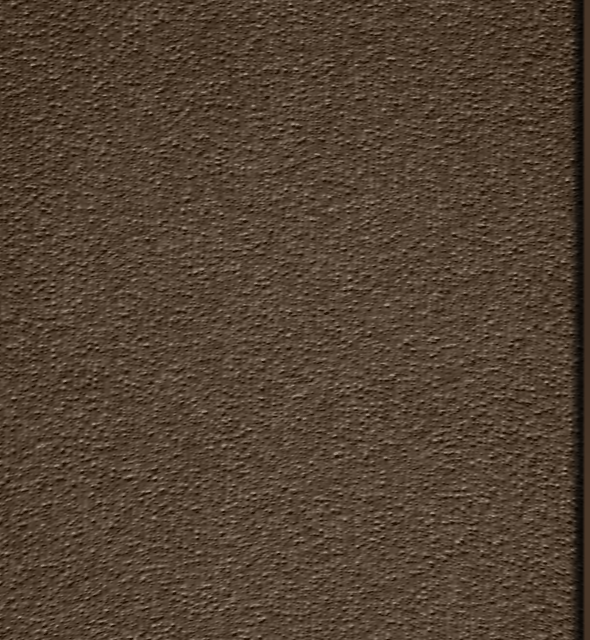
Give the GLSL for this texture, as a WebGL 2 fragment shader.

```glsl
#version 300 es
precision highp float;
// Brown embossed weave-like grain in uneven rows and columns, with a dark seam at the right.

uniform vec2 u_resolution;
out vec4 fragColor;

vec3 hash3(vec2 cell) {
    vec3 q = fract(cell.xyx * vec3(0.1031, 0.1030, 0.0973));
    q += dot(q, q.yxz + 33.33);
    return fract((q.xxy + q.yzz) * q.zyx);
}

// Soft bumps, one per cell: x is the lit slope, y is the height.
vec2 bumps(vec2 p, vec2 jitter) {
    vec2 cell = floor(p);
    vec2 total = vec2(0.0);
    for (int y = -1; y <= 1; y++) {
        for (int x = -1; x <= 1; x++) {
            vec2 neighbor = cell + vec2(x, y);
            vec3 rnd = hash3(neighbor);
            vec2 d = p - neighbor - 0.5 - jitter * (rnd.xy - 0.5);
            float bumpHeight = mix(-0.5, 1.0, rnd.z);
            total += bumpHeight * vec2(dot(d, vec2(-0.22, 0.97)), 1.0)
                   * exp(-dot(d * d, vec2(5.0, 7.0)));
        }
    }
    return total;
}

// Bend the rows so that they drift and fan out toward the bottom.
vec2 bendRows(vec2 p) {
    float fan = 1.0 - smoothstep(0.0, 0.6, p.y);
    p.y += 0.006 * sin(5.0 * p.x + 3.0 * p.y) + 0.0015 * sin(29.0 * p.x - 13.0 * p.y);
    p.y += 0.25 * fan * (p.x - 0.5) * (p.x - 0.5);
    p.x += 0.004 * sin(7.0 * p.y + 2.0 * p.x) + 0.0008 * sin(37.0 * p.y);
    return p;
}

void main() {
    vec2 uv = gl_FragCoord.xy / u_resolution;
    vec2 p = gl_FragCoord.xy / u_resolution.y;
    vec2 q = bendRows(p);

    // Aligned grains with finer crumbs, and upright patches of lighter thread.
    vec2 grain = bumps(q * vec2(104.0, 126.0) + 17.0, vec2(0.4, 0.7));
    vec2 crumb = bumps(q * vec2(165.0, 215.0) + 213.0, vec2(0.6));
    vec2 thread = bumps(q * vec2(104.0, 52.0) + 401.0, vec2(0.3, 0.9));
    float relief = grain.x + 0.85 * crumb.x;
    relief *= 0.8 + 2.2 * abs(relief);

    // Broken columns and rows, and broad mottling.
    float columns = sin(653.5 * q.x) * (0.6 + 0.4 * sin(41.0 * q.y + 27.0 * q.x));
    float rows = sin(791.7 * q.y) * (0.5 + 0.5 * sin(33.0 * q.x + 5.0 * sin(23.0 * q.y)));
    float mottle = sin(13.0 * p.x + 4.0 * sin(6.0 * p.y))
                 * sin(11.0 * p.y + 3.0 * sin(8.0 * p.x));

    // Soft light, strongest in the middle and dimmer at the top and sides.
    float light = 0.276 - 0.03 * smoothstep(0.55, 1.0, uv.y)
                - 0.12 * (uv.x - 0.52) * (uv.x - 0.52);
    float tone = light + 1.15 * relief + 0.07 * (thread.y - 0.12) + 0.03 * (grain.y - 0.12)
               + 0.012 * columns + 0.010 * rows + 0.006 * mottle;
    tone = clamp(tone, 0.06, 0.56);
    vec3 color = tone + vec3(0.065, 0.0, -0.06);

    // Shaded seam and the smooth strip beyond it.
    color *= 1.0 - 0.8 * smoothstep(0.962, 0.986, uv.x);
    vec3 strip = vec3(0.28, 0.21, 0.155) * (0.96 + 0.08 * sin(9.0 * p.y));
    color = mix(color, strip, smoothstep(0.986, 0.993, uv.x));

    fragColor = vec4(clamp(color, 0.0, 1.0), 1.0);
}
```
